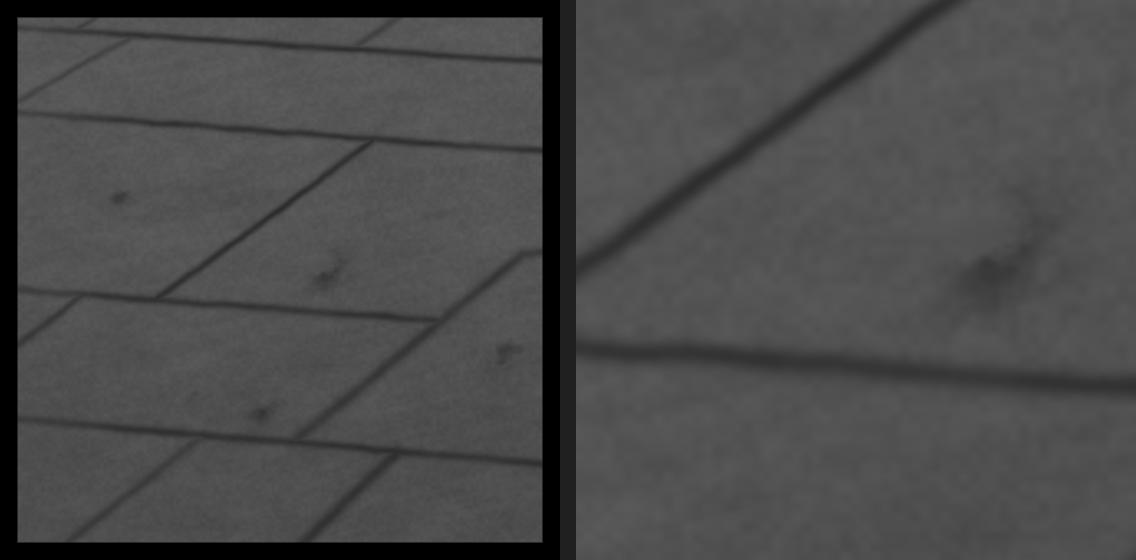
Left: the whole. Right: its middle third, enlarged.
Write a WebGL 2 fragment shader that draws this texture.

```glsl
#version 300 es
precision highp float;
// Weathered grey paving slabs seen at a slant, with soft dark joints and a black border.
#define BORDER 0.03125
#define STONE_FAR vec3(0.338)
#define STONE_NEAR vec3(0.306)
#define JOINT_COLOR vec3(0.165)
#define WOBBLE 0.006
#define GRAIN 0.040
#define MOTTLE 0.042
#define STREAKS 0.030
#define STAIN_DEPTH 0.10
#define ROWS 5

uniform vec2 u_resolution;
out vec4 outColor;

// Course lines, far to near: depth at the left edge, slope
const vec2 COURSE[6] = vec2[6](vec2(0.031, 0.0), vec2(0.0474, 0.065),
    vec2(0.199, 0.0736), vec2(0.516, 0.0723), vec2(0.746, 0.0847), vec2(0.969, 0.0));
// Two cross joints per row: start x and slant of each; x = 2 lies out of view
const vec4 CROSS[ROWS] = vec4[ROWS](vec4(0.172, 1.5, 0.71, 1.4), vec4(0.243, 1.82, 2.0, 1.8),
    vec4(0.67, 1.365, 2.0, 1.4), vec4(0.15, 1.34, 0.788, 1.22), vec4(0.363, 1.26, 0.711, 1.04));
// Darkness of the two cross joints in each row
const vec2 CROSS_DARK[ROWS] = vec2[ROWS](vec2(0.45, 0.45), vec2(0.42, 0.0),
    vec2(0.85, 0.0), vec2(0.65, 0.68), vec2(0.48, 0.75));
// Stains: center and radius
const vec3 STAIN[5] = vec3[5](vec3(0.214, 0.349, 0.016), vec3(0.587, 0.485, 0.034),
    vec3(0.343, 0.704, 0.014), vec3(0.475, 0.734, 0.024), vec3(0.9, 0.637, 0.028));

float hash(vec2 cell) {
    vec3 q = fract(vec3(cell.xyx) * 0.1031);
    q += dot(q, q.yzx + 33.33);
    return fract((q.x + q.y) * q.z);
}

float noise(vec2 p) {
    vec2 cell = floor(p), f = fract(p);
    f = f * f * (3.0 - 2.0 * f);
    return mix(mix(hash(cell), hash(cell + vec2(1, 0)), f.x),
               mix(hash(cell + vec2(0, 1)), hash(cell + vec2(1, 1)), f.x), f.y);
}

float fbm(vec2 p) {
    float sum = 0.0, amp = 0.5;
    for (int i = 0; i < 4; i++) {
        sum += amp * noise(p);
        p = p * 2.03 + 17.0;
        amp *= 0.5;
    }
    return sum / 0.9375;
}

float segmentDistance(vec2 p, vec2 a, vec2 b) {
    vec2 ab = b - a;
    return length(p - a - ab * clamp(dot(p - a, ab) / dot(ab, ab), 0.0, 1.0));
}

float softLine(float d, float width) {
    return exp(-d * d / (width * width));
}

// Cross joint from one course line down to the next
float crossJoint(vec2 p, int row, float x, float slant, float overshoot, float width) {
    vec2 next = COURSE[row + 1], along = vec2(-slant, 1.0);
    vec2 start = vec2(x, COURSE[row].x + COURSE[row].y * x);
    float drop = (next.x + next.y * x - start.y) / (1.0 + next.y * slant);
    return softLine(segmentDistance(p, start - along * overshoot, start + along * drop), width);
}

float joints(vec2 p) {
    float dark = 0.0;
    float wear = 0.7 + 0.6 * fbm(p * 16.0);
    for (int row = 0; row < ROWS; row++) {
        // Long course line, fainter at the left
        if (row > 0) {
            float d = abs(p.y - COURSE[row].x - COURSE[row].y * p.x);
            float strength = mix(0.5, 0.78, smoothstep(0.05, 0.3, p.x));
            if (row == 3) strength *= 1.0 - smoothstep(0.78, 0.80, p.x);
            dark = max(dark, strength * softLine(d, 0.0065 + 0.002 * p.y));
        }
        // Cross joints; one runs on into the row behind
        vec4 c = CROSS[row];
        float width = 0.0055 + 0.0035 * p.y;
        float overshoot = row == 3 ? 0.118 : 0.0;
        dark = max(dark, CROSS_DARK[row].x * crossJoint(p, row, c.x, c.y, 0.0, width));
        dark = max(dark, CROSS_DARK[row].y * crossJoint(p, row, c.z, c.w, overshoot, width * 1.35));
    }
    // Short bend at the right edge
    float bend = segmentDistance(p, vec2(0.933, 0.455), vec2(0.98, 0.449));
    return min(max(dark, 0.65 * softLine(bend, 0.009)) * wear, 1.0);
}

float stains(vec2 p) {
    float dark = 0.0;
    for (int i = 0; i < 5; i++) {
        vec2 d = p - STAIN[i].xy;
        d.y += 0.35 * d.x;
        dark += exp(-dot(d, d) / (STAIN[i].z * STAIN[i].z));
    }
    return dark * smoothstep(0.25, 0.75, fbm(p * vec2(28.0, 42.0)));
}

void main() {
    vec2 uv = gl_FragCoord.xy / u_resolution;
    vec2 p = vec2(uv.x, 1.0 - uv.y);

    // Stone: gradient, mottling, streaks along the slabs and fine grain
    vec3 color = mix(STONE_FAR, STONE_NEAR, smoothstep(0.1, 0.95, p.y));
    vec2 skewed = vec2(p.x, p.y + 0.22 * p.x);
    color += MOTTLE * (fbm(p * vec2(9.0, 14.0)) - 0.5);
    color += STREAKS * (fbm(skewed * vec2(14.0, 70.0) + 5.0) - 0.5);
    color += GRAIN * (noise(p * 170.0) * 0.6 + noise(p * 85.0 + 9.0) * 0.4 - 0.5);
    color -= STAIN_DEPTH * stains(p);

    // Joints with slightly ragged edges
    vec2 ragged = p + WOBBLE * (vec2(fbm(p * 22.0), fbm(p * 22.0 + 40.0)) - 0.5);
    color = mix(color, JOINT_COLOR, joints(ragged));

    // Black border
    vec2 inset = min(uv, 1.0 - uv) - BORDER;
    float pixel = 1.0 / min(u_resolution.x, u_resolution.y);
    color *= smoothstep(-0.5 * pixel, 0.5 * pixel, min(inset.x, inset.y));
    outColor = vec4(color, 1.0);
}
```
